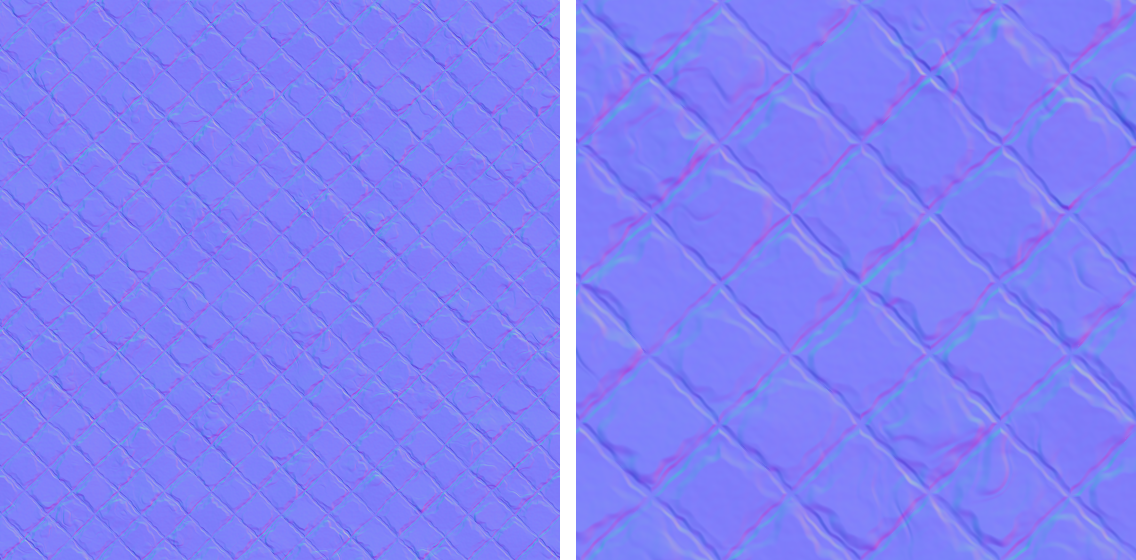
Left: the whole. Right: its middle third, enlarged.
A Shadertoy shader for this texture map:

```glsl
// Tangent-space normal map of worn diamond tiles: a 12 by 12 diagonal grid of
// thin grooves, chipped tile shoulders and patches of crumpled plaster.
// A wrapping height field is built first, then its slope is coded as colour.

const float REPEATS = 12.0;                  // diamonds across and down
const vec2  GRID_ORIGIN = vec2(0.0026, -0.0026);
const float TILE_SIDE = 0.0589;              // tile side in canvas units
const float WOBBLE = 0.0028;                 // wander of the groove lines
const float GROOVE_WIDTH = 0.06;             // half width, in tile sides
const float GROOVE_DEPTH = 0.00056;
const float SHOULDER_DEPTH = 0.00052;
const float SHOULDER_WIDTH = 0.12;
const vec2  SHOULDER_SHIFT = vec2(-0.022, 0.022); // wider upper shoulders
const float TILE_TILT = 0.055;
const float SWELL_DEPTH = 0.0018;            // slow waves across the wall
const float CRUMPLE_DEPTH = 0.0006;
const float GRAIN_DEPTH = 0.00009;
const float SLOPE_STEP = 0.0008;             // half span of the slope samples
const float FLAT_BLUE = 0.988;
const float BLUE_FALL = 0.24;                // blue lost with steepness

vec2 hash2(vec2 c) {
    vec2 s = vec2(dot(c, vec2(127.1, 311.7)), dot(c, vec2(269.5, 183.3)));
    return fract(sin(s) * 43758.5);
}

// Gradient noise that wraps after a whole number of cells
float cornerRamp(vec2 cell, vec2 offset, float period) {
    float angle = 6.28318 * hash2(mod(cell, period) + period).x;
    return dot(vec2(cos(angle), sin(angle)), offset);
}

float gradientNoise(vec2 uv, float period) {
    vec2 p = uv * period;
    vec2 i = floor(p), f = p - i;
    vec2 u = f * f * f * (f * (f * 6.0 - 15.0) + 10.0);
    vec2 e = vec2(1.0, 0.0);
    float low = mix(cornerRamp(i, f, period), cornerRamp(i + e, f - e, period), u.x);
    float high = mix(cornerRamp(i + e.yx, f - e.yx, period),
                     cornerRamp(i + 1.0, f - 1.0, period), u.x);
    return mix(low, high, u.y);
}

float roundedBox(vec2 p, float halfSize, float radius) {
    vec2 q = abs(p) - halfSize + radius;
    return length(max(q, 0.0)) + min(max(q.x, q.y), 0.0) - radius;
}

// Flaky steps and sharp creases, gathered in patches around tile corners
float crumple(vec2 uv, float corner) {
    vec2 w = uv + 0.012 * vec2(gradientNoise(uv, 18.0), gradientNoise(uv + 0.37, 21.0));
    float broad = gradientNoise(w, 23.0);
    float fine = gradientNoise(w + 0.53, 58.0);
    float flakes = smoothstep(-0.08, 0.2, broad + 0.15 * fine)
                 + 0.35 * smoothstep(-0.1, 0.25, fine);
    float creases = smoothstep(0.13, 0.0, abs(broad + 0.45 * fine - 0.1));
    float patches = smoothstep(-0.06, 0.4, gradientNoise(uv + 0.19, 13.0) + 0.27 * corner);
    return patches * (flakes - 0.45 * creases);
}

float surfaceHeight(vec2 uv) {
    float rough = gradientNoise(uv, 110.0);
    float ragged = gradientNoise(uv + 0.71, 44.0);

    // Diagonal grid: x runs to the upper right, y to the lower right
    vec2 p = uv - GRID_ORIGIN
           + WOBBLE * vec2(gradientNoise(uv, 30.0), gradientNoise(uv + 0.29, 34.0));
    vec2 grid = REPEATS * vec2(p.x + p.y, p.x - p.y);
    vec2 cell = floor(grid);
    vec2 f = grid - cell - 0.5;
    vec2 id = mod(vec2(cell.x + cell.y + 1.0, cell.x - cell.y), 2.0 * REPEATS);
    vec2 random = hash2(id + 7.0);

    // Narrow groove between neighbours, partly filled in places
    float edge = max(abs(f.x), abs(f.y)) - 0.5 + 0.035 * rough;
    float groove = smoothstep(-GROOVE_WIDTH, -0.01, edge);
    groove *= 0.9 + 0.9 * ragged + 0.6 * rough;

    // Softer, chipped shoulder with its own corner radius
    float radius = mix(0.08, 0.34, random.x * random.x);
    float rim = roundedBox(f - SHOULDER_SHIFT, 0.445, radius)
              + 0.15 * ragged + 0.07 * rough;
    float shoulder = smoothstep(0.0, -SHOULDER_WIDTH, rim);

    // Slight lean of each tile, then the wear
    vec2 lean = TILE_TILT * (hash2(id + 41.0) - 0.5);
    float corner = smoothstep(0.25, 0.95, 4.0 * abs(f.x * f.y))
                 + 0.4 * smoothstep(-0.2, 0.0, edge);
    float grain = rough + 0.6 * gradientNoise(uv + 0.11, 210.0);

    return shoulder * (SHOULDER_DEPTH + TILE_SIDE * dot(lean, f))
         - GROOVE_DEPTH * groove
         + SWELL_DEPTH * gradientNoise(uv + 0.43, 9.0)
         + CRUMPLE_DEPTH * crumple(uv, corner) * (1.0 - 0.5 * groove)
         + GRAIN_DEPTH * grain;
}

void mainImage(out vec4 fragColor, in vec2 fragCoord) {
    vec2 uv = fragCoord / iResolution.xy;
    vec2 e = vec2(SLOPE_STEP, 0.0);
    vec2 slope = vec2(surfaceHeight(uv + e) - surfaceHeight(uv - e),
                      surfaceHeight(uv + e.yx) - surfaceHeight(uv - e.yx))
               / (2.0 * SLOPE_STEP);

    // Red faces right, green faces up, blue faces the viewer
    vec3 normal = normalize(vec3(-slope, 1.0));
    float blue = FLAT_BLUE - BLUE_FALL * length(normal.xy);
    fragColor = vec4(0.5 + 0.5 * normal.xy, blue, 1.0);
}
```
